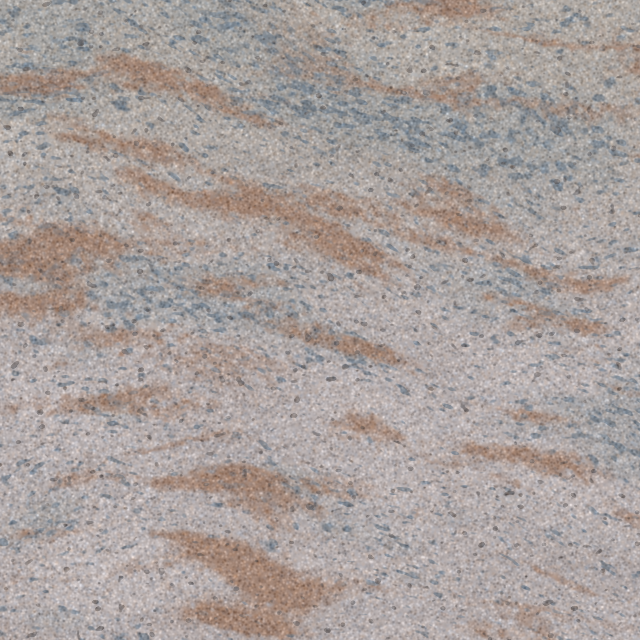
Reproduce this texture procedurally as a WebGL 1 fragment shader.

```glsl
precision highp float;
// Polished granite: pale grey-pink stone with wavy rust veins, patches of
// blue-grey flecks and a fine crystal grain. Every layer is cellular blob
// noise, stretched along strata that are bent by layered sines.
uniform vec2 u_resolution;

vec3 hash3(vec2 cell) {
  vec3 k = vec3(dot(cell, vec2(127.1, 311.7)),
                dot(cell, vec2(269.5, 183.3)),
                dot(cell, vec2(419.2, 371.9)));
  return fract(sin(k) * 43758.545);
}

// Sum of soft bumps of random sign, one per jittered cell
float blobs(vec2 p) {
  vec2 cell = floor(p);
  vec2 local = p - cell;
  float sum = 0.0;
  for (int j = -1; j <= 1; j++) {
    for (int i = -1; i <= 1; i++) {
      vec2 offset = vec2(float(i), float(j));
      vec3 rnd = hash3(cell + offset);
      vec2 d = offset + rnd.xy - local;
      float bump = max(0.0, 1.0 - dot(d, d));
      sum += bump * bump * bump * (2.0 * rnd.z - 1.0);
    }
  }
  return sum;
}

// Bends the plane so that level lines follow the flow of the stone
vec2 strata(vec2 p) {
  float bend = -0.14 * p.x + 0.05 * sin(4.0 * p.x + 2.5 * p.y - 0.6);
  bend += 0.010 * sin(11.0 * p.x - 9.0 * p.y + 1.0);
  bend += 0.005 * sin(23.0 * p.x + 17.0 * p.y);
  bend += 0.018 * blobs(p * 6.0 + 31.0);
  return vec2(p.x, p.y - bend);
}

// Broad streaks and thin seams of rust, with crumbling edges
float rustVeins(vec2 s) {
  float crumble = 0.28 * blobs(s * vec2(75.0, 110.0) + 5.0);
  float streak = blobs(s * vec2(4.5, 19.0) + 17.0)
               + 0.5 * blobs(s * vec2(10.0, 42.0) + 53.0) + crumble;
  float contour = blobs(s * vec2(2.6, 9.0) + 71.0) + 0.3 * crumble;
  float seam = 1.0 - smoothstep(0.0, 0.13, abs(contour));
  seam *= smoothstep(-0.1, 0.45, blobs(s * vec2(5.0, 8.0) + 88.0));
  return clamp(smoothstep(0.08, 0.92, streak) + 0.65 * seam, 0.0, 1.0);
}

void main() {
  vec2 p = gl_FragCoord.xy / min(u_resolution.x, u_resolution.y);
  vec2 s = strata(p);
  float upper = smoothstep(0.35, 0.95, p.y);

  // Ground, lavender-pink below and sandier above
  vec3 color = mix(vec3(0.715, 0.683, 0.682), vec3(0.688, 0.663, 0.642), upper);
  color += 0.025 * blobs(s * vec2(5.0, 11.0) + 7.0);

  // Blue-grey veil and flecks gathered in patches
  float bluePatch = blobs(s * vec2(4.0, 9.0) + 43.0)
                  + 0.5 * blobs(s * vec2(11.0, 22.0) + 61.0);
  color = mix(color, vec3(0.58, 0.60, 0.61),
              0.4 * smoothstep(0.1, 0.9, bluePatch + 0.3 * upper));

  float rust = rustVeins(s);
  color = mix(color, vec3(0.62, 0.495, 0.425), 0.85 * rust);

  float fleck = blobs(s * vec2(62.0, 125.0) + 23.0)
              + 0.4 * blobs(s * vec2(130.0, 190.0) + 37.0);
  fleck = smoothstep(0.3, 0.95, fleck + 0.4 * bluePatch + 0.22 * upper - 0.08);
  color = mix(color, vec3(0.43, 0.48, 0.53), 0.7 * fleck * (1.0 - 0.6 * rust));

  // Sparse dark crystals
  float dark = smoothstep(0.62, 0.95, blobs(p * vec2(95.0, 120.0) + 13.0));
  color = mix(color, vec3(0.38, 0.36, 0.36), 0.55 * dark);

  // Fine grain: light and dark crystals with a slight warm-cool shift
  float fine = blobs(p * 270.0 + 3.0);
  float coarse = blobs(p * vec2(125.0, 150.0) + 29.0);
  color += 0.105 * fine + 0.045 * coarse;
  color += vec3(0.022, 0.0, -0.022) * blobs(p * 180.0 + 47.0);

  gl_FragColor = vec4(clamp(color, 0.0, 1.0), 1.0);
}
```
